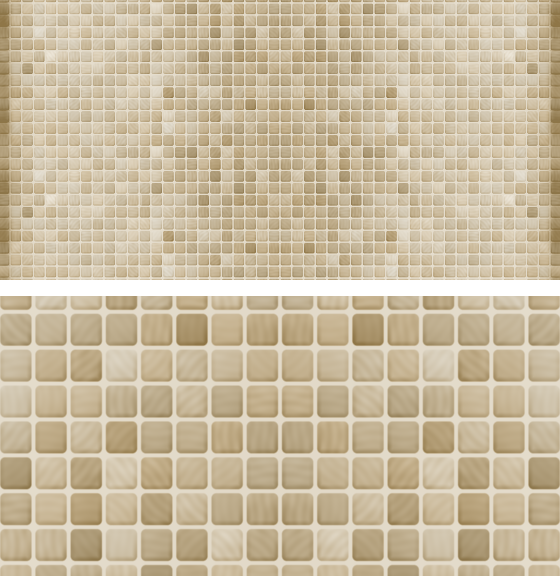
Top, the full canvas; bottom, a detail of the centre.
Give the GLSL for this pattern, as a Shadertoy shader.

```glsl
// Small cream and tan mosaic tiles in pale grout, mirrored about the middle.
// Each cell is a rounded box toned by a hash that repeats every 12 rows;
// layered sines add stone grain, and smooth bands darken the two sides.

#define COLUMNS 47.7         // tiles across
#define ROWS 23.41           // tiles down
#define ROW_PERIOD 12.0      // rows before the tones repeat
#define ROW_SHIFT 0.756      // part of a row hidden above the top edge
#define GROUT 0.055          // half the joint width, in tiles
#define CORNER 0.14          // corner radius, in tiles
#define GRAIN 0.03           // strength of the stone grain
#define TONE_SPREAD 0.25     // tone range between plain tiles
#define DARK_SHARE 0.09      // share of strongly dark tiles
#define PALE_SHARE 0.09      // share of very pale tiles

const float TAU = 6.28319;

float hash(vec2 cell, float seed) {
    return fract(sin(dot(cell, vec2(127.1, 311.7)) + seed * 74.7) * 43758.5);
}

float roundedBox(vec2 p, float halfSize, float radius) {
    vec2 d = abs(p) - halfSize + radius;
    return length(max(d, 0.0)) + min(max(d.x, d.y), 0.0) - radius;
}

// Brown through tan to cream, tone from 0 to 1
vec3 stoneColor(float tone) {
    const vec3 brown = vec3(0.59, 0.50, 0.33);
    const vec3 sand = vec3(0.76, 0.69, 0.56);
    const vec3 cream = vec3(0.90, 0.87, 0.81);
    vec3 c = mix(brown, sand, clamp(tone * 2.0, -0.2, 1.0));
    return mix(c, cream, clamp(tone * 2.0 - 1.0, 0.0, 1.15));
}

// Streaks in a direction chosen per tile, bent by a slower wave
float stoneGrain(vec2 p, vec2 cell) {
    float angle = floor(hash(cell, 3.0) * 4.0) * TAU / 8.0;
    float phase = hash(cell, 4.0) * TAU;
    vec2 along = vec2(cos(angle), sin(angle));
    float across = dot(p, vec2(-along.y, along.x));
    float bend = sin(dot(p, along) * 5.0 + phase);
    return sin(across * 24.0 + bend + phase)
         + 0.8 * sin(across * 11.0 - bend * 1.5 + phase * 2.0)
         + 0.7 * sin(dot(p, along) * 7.0 + phase * 3.0);
}

float tileTone(vec2 cell, float side) {
    float tone = 0.61 + (hash(cell, 0.0) - 0.5) * TONE_SPREAD;
    // Deeper in the middle, paler toward the flanks
    tone += mix(-0.09, 0.10, smoothstep(0.2, 0.55, side));
    float darkShare = DARK_SHARE * mix(1.4, 0.5, smoothstep(0.3, 0.6, side));
    tone -= 0.20 * step(1.0 - darkShare, hash(cell, 1.0));
    tone += 0.17 * step(1.0 - PALE_SHARE, hash(cell, 2.0));
    return tone;
}

// Broad shade along both sides, with uneven dark patches at the rim
float sideShade(float side, float down) {
    float patches = 0.5 + 0.32 * cos(TAU * (down - 0.265) / 0.19)
                  + 0.18 * sin(down * 17.0 + 1.0);
    float broad = 0.18 * smoothstep(0.84, 0.98, side);
    float rim = smoothstep(0.945, 0.985, side) * (0.12 + 0.45 * patches);
    return broad + rim;
}

void mainImage(out vec4 fragColor, in vec2 fragCoord) {
    vec2 uv = fragCoord / iResolution.xy;
    float side = abs(uv.x * 2.0 - 1.0);
    float down = 1.0 - uv.y;

    // Mirrored grid, counted outward from the middle and down from the top
    vec2 grid = vec2(side * COLUMNS * 0.5, down * ROWS + ROW_SHIFT);
    vec2 cell = floor(grid);
    cell.y = mod(cell.y, ROW_PERIOD);
    vec2 p = fract(grid) - 0.5;

    // Tile outline
    float d = roundedBox(p, 0.5 - GROUT, CORNER);
    float pixel = ROWS / iResolution.y;
    float soft = max(0.5 * pixel, 0.03);
    float tileMask = 1.0 - smoothstep(-soft, soft, d);

    // Stone surface: grain, a downward shade and a dark lower bevel
    float tone = tileTone(cell, side);
    tone += GRAIN * stoneGrain(p, cell) * (0.4 + hash(cell, 5.0));
    tone -= 0.16 * p.y - 0.06 * p.x;
    float bevel = smoothstep(-0.17, -0.02, d);
    tone -= bevel * (0.09 + 0.34 * max(p.y - 0.4 * p.x, 0.0));
    tone += bevel * 0.08 * smoothstep(0.2, 0.45, -p.y);

    // Joints are pale and fade where the rim is shaded
    float shade = sideShade(side, down);
    float joint = 0.99 - 0.04 * smoothstep(0.5, 0.0, side);
    joint = mix(joint, tone, 0.7 * smoothstep(0.955, 0.985, side));

    vec3 color = stoneColor(mix(joint, tone, tileMask) - shade);
    float warmth = (hash(cell, 6.0) - 0.5) * tileMask;
    color += warmth * vec3(0.018, 0.0, -0.024);
    fragColor = vec4(clamp(color, 0.0, 1.0), 1.0);
}
```
